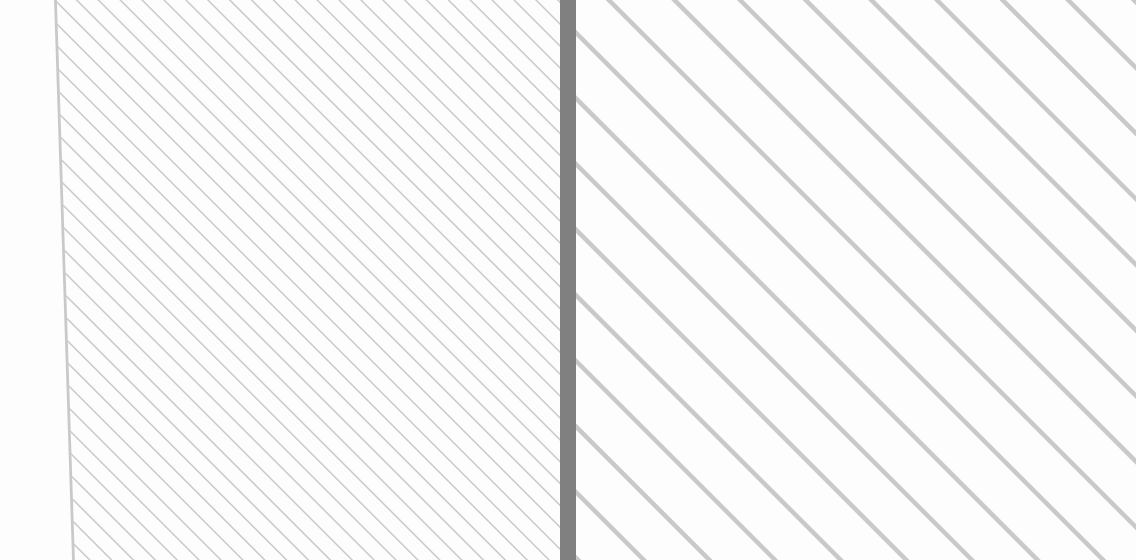
Left, the full canvas; right, a detail of the centre.
Write a three.js fragment shader that draws this pattern.

```glsl
// Pale diagonal hatching to the right of a slightly leaning grey border line.
varying vec2 vUv;

const vec3 PAPER = vec3(0.994);
const vec3 INK = vec3(0.79);
const float HATCHES_PER_SIDE = 25.6;
const float HATCH_WIDTH = 0.0027;
const float BORDER_WIDTH = 0.005;
const float BORDER_BOTTOM = 0.1312;
const float BORDER_TOP = 0.0990;

// Signed distance to the line from (bottom, 0) to (top, 1), positive on its right.
float leaningLine(vec2 p, float bottom, float top) {
  float lean = top - bottom;
  return (p.x - bottom - lean * p.y) / sqrt(1.0 + lean * lean);
}

// Distance to the nearest falling 45 degree line, with the corner diagonal mid-gap.
float hatchDistance(vec2 p, float count) {
  float phase = fract((p.x + p.y) * count - count);
  return abs(phase - 0.5) / (count * sqrt(2.0));
}

// Antialiased coverage of a stroke.
float stroke(float dist, float width, float pixel) {
  return clamp((0.5 * width - abs(dist)) / pixel + 0.5, 0.0, 1.0);
}

void main() {
  float pixel = length(vec2(dFdx(vUv.x), dFdy(vUv.x)));
  float side = leaningLine(vUv, BORDER_BOTTOM, BORDER_TOP);

  // Hatching clipped to the right of the border
  float inside = clamp(side / pixel + 0.5, 0.0, 1.0);
  float hatch = inside * stroke(hatchDistance(vUv, HATCHES_PER_SIDE), HATCH_WIDTH, pixel);

  // Border drawn over the hatch ends
  float border = stroke(side, BORDER_WIDTH, pixel);

  gl_FragColor = vec4(mix(PAPER, INK, max(hatch, border)), 1.0);
}
```
